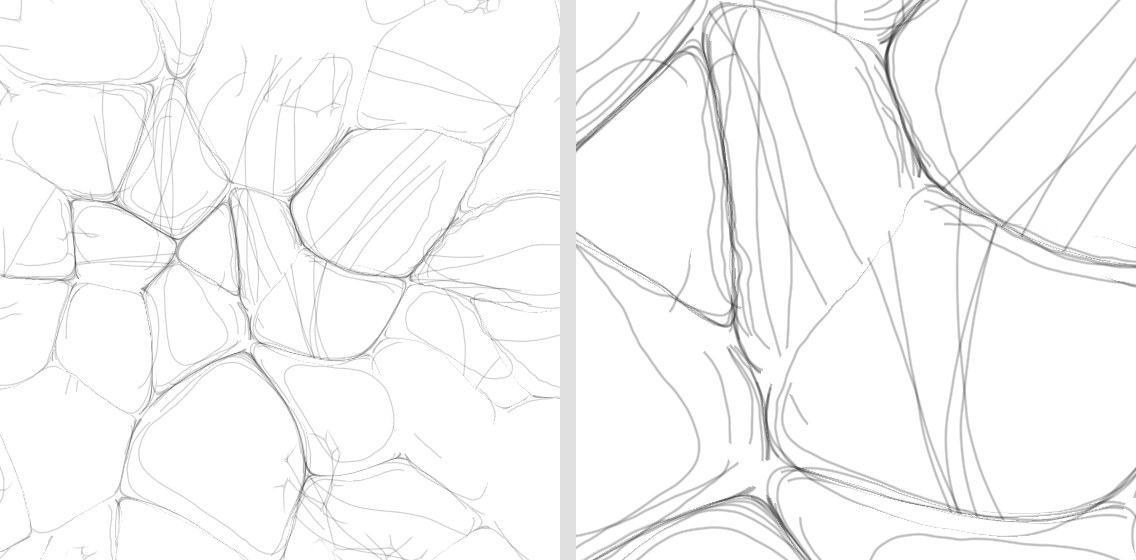
Left, the full canvas; right, a detail of the centre.
Write a Shadertoy shader that draws this pattern.

```glsl
// Web of fine dark strands bundled around rounded, irregular cells.
#define CELL_SCALE 7.0
#define CELL_GROWTH 0.9
#define STRANDS 8
#define WEB_STRANDS 2
#define LINE_WIDTH 0.0014
#define OPACITY 0.27
#define BUNDLE_SPREAD 0.03
#define ROUGHNESS 0.0055
#define WEB_CENTER vec2(0.43, 0.43)
#define PAPER vec3(1.0)
#define INK vec3(0.05)

float hash(vec2 p) {
    return fract(sin(dot(p, vec2(127.1, 311.7))) * 43758.5453);
}

vec2 hash2(vec2 p) {
    return vec2(hash(p), hash(p + 57.31));
}

// Smooth two-channel value noise in -1..1
vec2 noise2(vec2 p) {
    vec2 i = floor(p), f = fract(p);
    f = f * f * (3.0 - 2.0 * f);
    vec2 low = mix(hash2(i), hash2(i + vec2(1, 0)), f.x);
    vec2 high = mix(hash2(i + vec2(0, 1)), hash2(i + vec2(1, 1)), f.x);
    return 2.0 * mix(low, high, f.y) - 1.0;
}

vec2 site(vec2 cell) {
    return cell + 0.5 + 0.95 * (hash2(cell) - 0.5);
}

// Cells are small in the middle and grow outwards; the warp curves their sides
vec2 cellSpace(vec2 p) {
    vec2 d = p - vec2(0.46, 0.5) + 0.04 * noise2(p * 5.5 + 3.7);
    return d * CELL_SCALE / (1.0 + CELL_GROWTH * length(d));
}

// Distance to the cell border, with corners rounded more for a low sharpness
float cellBorder(vec2 q, float sharpness, out vec2 id, out vec2 edge, out vec2 grad) {
    vec2 base = floor(q), toSite = vec2(0.0);
    float nearest = 1e3;
    id = base;
    for (int y = -1; y <= 1; y++)
    for (int x = -1; x <= 1; x++) {
        vec2 cell = base + vec2(x, y), d = site(cell) - q;
        if (dot(d, d) < nearest) {
            nearest = dot(d, d);
            id = cell;
            toSite = d;
        }
    }
    float sum = 0.0, closest = 1e3;
    grad = vec2(0.0);
    edge = id;
    for (int y = -2; y <= 2; y++)
    for (int x = -2; x <= 2; x++) {
        if (x == 0 && y == 0) continue;
        vec2 cell = id + vec2(x, y), d = site(cell) - q;
        vec2 normal = normalize(d - toSite);
        float e = dot(0.5 * (d + toSite), normal);
        float weight = exp(-sharpness * e);
        sum += weight;
        grad += weight * normal;
        if (e < closest) {
            closest = e;
            edge = id + cell;
        }
    }
    grad /= sum;
    return -log(sum) / sharpness;
}

// Soft coverage of a thin line; jac holds the change of cell space per pixel
float lineCover(float dist, vec2 grad, mat2 jac) {
    float pixels = abs(dist) / max(length(grad * jac), 1e-5);
    float halfWidth = 0.5 * LINE_WIDTH * iResolution.y;
    return clamp((halfWidth + 0.75 - pixels) / 1.5, 0.0, 1.0);
}

void mainImage(out vec4 fragColor, in vec2 fragCoord) {
    vec2 p = fragCoord / iResolution.y;
    float density = mix(1.0, 0.28, smoothstep(0.15, 0.62, length(p - vec2(0.46, 0.5))));
    float ragged = 0.3 + 0.7 * smoothstep(-0.3, 0.5, noise2(p * 6.0 + 21.0).x);
    float patches = max(0.5 - 3.5 * length(p - WEB_CENTER), -0.15) + 0.45 * noise2(p * 7.0 + 11.0).y;
    float light = 1.0;
    vec2 id, edge, grad;

    // Loops of strands along the cell sides, and finer tangles in a few patches
    for (int i = 0; i < STRANDS + WEB_STRANDS; i++) {
        bool web = i >= STRANDS;
        vec2 seed = float(i) * vec2(17.3, 9.1);
        float loose = fract(float(i) * 0.618 + 0.1);
        float spread = BUNDLE_SPREAD * loose * loose * loose;
        vec2 bent = p + spread * noise2(p * 8.0 + seed);
        bent += ROUGHNESS * ragged * (web ? 1.3 : 0.15 + 0.7 * loose) * noise2(p * 45.0 + seed);
        bent += 0.22 * ROUGHNESS * ragged * noise2(p * 130.0 + seed);
        vec2 q = cellSpace(bent) * (web ? 2.5 : 1.0) + (web ? seed : vec2(0.0));
        mat2 jac = mat2(dFdx(q), dFdy(q));
        float sharpness = web ? 40.0 : mix(40.0, 6.0, loose);
        float dist = cellBorder(q, sharpness, id, edge, grad);
        float inset = web ? 0.0 : 0.005 + 0.06 * loose * loose * hash(id + seed) - 0.3 / sharpness;
        float share = density * (0.12 + 0.85 * hash(edge + 0.5));
        float shown = step(hash(id + seed + 8.3), share);
        if (web) shown = step(hash(edge + seed), 0.8) * smoothstep(0.08, 0.12, patches);
        light *= 1.0 - OPACITY * shown * lineCover(dist - inset, grad, jac);
    }

    // Fans of long, slightly bent chords across the cells
    vec2 q = cellSpace(p + 0.0008 * ragged * noise2(p * 60.0));
    mat2 jac = mat2(dFdx(q), dFdy(q));
    cellBorder(q, 30.0, id, edge, grad);
    float facing = 6.2832 * hash(id + 4.4);
    for (int i = 0; i < 5; i++) {
        vec2 seed = id + float(i) * vec2(3.7, 8.9);
        float angle = facing + 0.5 * (hash(seed) - 0.5);
        vec2 axis = vec2(cos(angle), sin(angle)), side = vec2(-axis.y, axis.x);
        vec2 pivot = 0.5 * vec2(cos(facing), sin(facing)) + 0.3 * (hash2(seed + 1.0) - 0.5);
        vec2 local = q - site(id) - pivot;
        float bend = 0.5 * (hash(seed + 2.0) - 0.5), along = dot(local, axis);
        float dist = dot(local, side) + bend * along * along;
        float shown = step(hash(seed + 3.0), 0.75 * density * step(0.3, hash(id + 6.6)));
        light *= 1.0 - OPACITY * shown * lineCover(dist, side + 2.0 * bend * along * axis, jac);
    }

    fragColor = vec4(mix(INK, PAPER, light), 1.0);
}
```
